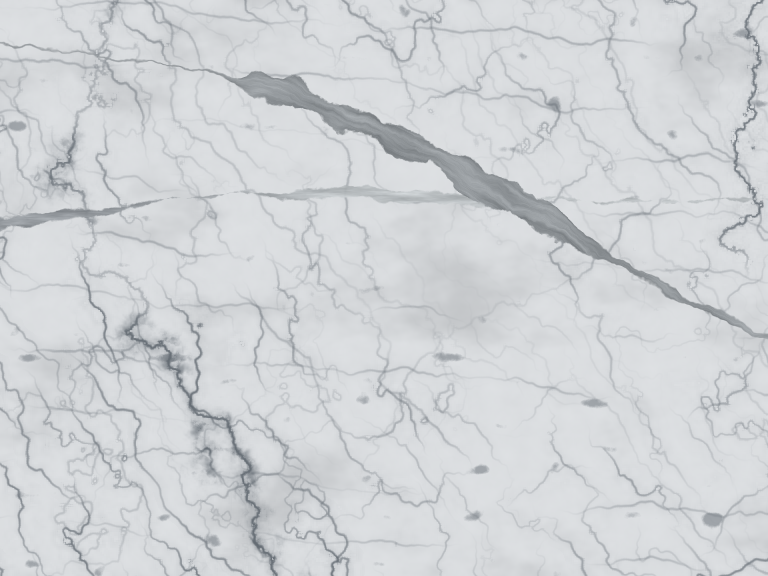
This texture is drawn by a Shadertoy shader. Its source:

```glsl
// White marble with jagged grey veins and two broad slate bands.

vec2 gradientAt(vec2 cell) {
    float a = 6.2832 * fract(sin(dot(cell, vec2(127.1, 311.7))) * 43758.5);
    return vec2(cos(a), sin(a));
}

float gradientNoise(vec2 p) {
    vec2 i = floor(p), f = p - i;
    vec2 u = f * f * f * (f * (f * 6.0 - 15.0) + 10.0);
    vec2 e = vec2(1, 0);
    float low = mix(dot(gradientAt(i), f), dot(gradientAt(i + e), f - e), u.x);
    float high = mix(dot(gradientAt(i + e.yx), f - e.yx), dot(gradientAt(i + 1.0), f - 1.0), u.x);
    return mix(low, high, u.y);
}

float fbm(vec2 p) {
    float sum = 0.0, amp = 0.5;
    for (int i = 0; i < 5; i++) {
        sum += amp * gradientNoise(p);
        p = mat2(1.6, 1.2, -1.2, 1.6) * p + 7.3;
        amp *= 0.55;
    }
    return sum;
}

// Ink of a thin line with a soft halo, d being the distance to its centre
float stroke(float d, float width) {
    float core = 1.0 - smoothstep(0.0, width + 1.0 / iResolution.y, d);
    return 0.8 * core + 0.17 * exp(-d * 130.0);
}

// Size of the slope of f, per canvas height
float slope(float f) {
    return max(length(vec2(dFdx(f), dFdy(f))) * iResolution.y, 0.3);
}

// Family of broken, crooked lines running at an angle
float veins(vec2 p, float angle, float gap, float bend, float seed) {
    vec2 along = vec2(cos(angle), sin(angle));
    vec2 q = vec2(dot(p, along), dot(p, vec2(-along.y, along.x)));
    float f = q.y + bend * fbm(p * 4.5 + seed);
    float id = floor(f / gap + 0.5);
    float d = abs(f - id * gap) / slope(f);
    float fade = smoothstep(-0.12, 0.38, gradientNoise(vec2(q.x * 4.0 + seed, id * 3.7 + 0.4)));
    return fade * stroke(d, mix(0.0008, 0.0024, fade));
}

// One crooked line at the zero of f
float singleVein(float f, float width) {
    return stroke(abs(f) / slope(f), width);
}

// Coverage of a broad band, from offset to its centre and half width
float band(float offset, float halfWidth) {
    float edge = 0.7 / iResolution.y + 0.0008;
    return smoothstep(-edge, edge, halfWidth - abs(offset));
}

void cover(inout float ink, float layer) {
    ink = 1.0 - (1.0 - ink) * (1.0 - clamp(layer, 0.0, 1.0));
}

void mainImage(out vec4 fragColor, in vec2 fragCoord) {
    vec2 p = fragCoord / iResolution.y;
    float rough = fbm(p * 9.0 + 31.0);
    float fine = fbm(p * 26.0 + 5.0);

    // Regions: busy lower left and top, calm middle
    vec2 m = (p - vec2(0.76, 0.46)) * vec2(3.6, 6.0);
    float calm = 1.0 - 0.85 * exp(-dot(m, m));
    float lowerLeft = smoothstep(1.25, 0.35, p.x * 0.65 + p.y);
    float top = smoothstep(0.84, 0.96, p.y) * smoothstep(0.85, 0.5, p.x);
    float right = smoothstep(0.8, 1.1, p.x);

    // Vein families
    float ink = 0.0;
    cover(ink, veins(p, -1.05, 0.085, 0.20, 3.0) * calm * (0.4 + 0.6 * lowerLeft));
    cover(ink, veins(p, -0.9, 0.048, 0.15, 17.0) * calm * (0.15 + 0.5 * max(lowerLeft, top)));
    cover(ink, veins(p, -0.07, 0.10, 0.07, 29.0) * 0.38);
    cover(ink, veins(p, 0.65, 0.17, 0.24, 41.0) * calm * 0.5);
    cover(ink, veins(p, 1.5, 0.16, 0.38, 53.0) * (0.25 + 0.45 * right));

    // Crumbled vein down the left, and a thin one down the right
    float pathX = 0.115 + 0.25 * max(p.y - 0.67, 0.0) + 0.58 * max(0.67 - p.y, 0.0);
    float fromPath = p.x - pathX + 0.17 * rough;
    float shown = smoothstep(-0.25, 0.15, gradientNoise(vec2(p.y * 6.0, 2.4)));
    cover(ink, singleVein(fromPath, 0.003) * (0.35 + 0.6 * shown));
    float crumble = exp(-fromPath * fromPath * 1400.0) * shown;
    cover(ink, crumble * (0.22 + 0.5 * smoothstep(0.0, 0.2, fine)));
    cover(ink, veins(p, -1.2, 0.022, 0.16, 67.0) * crumble);
    cover(ink, singleVein(p.x - 1.3 + 0.13 * rough, 0.0025) * smoothstep(0.5, 0.62, p.y) * 0.85);

    // Small dark specks
    float speck = gradientNoise(p * vec2(15, 25) + 11.0);
    cover(ink, 0.5 * smoothstep(0.46, 0.6, speck + 0.3 * fine));

    // Stone with faint clouds
    float cloud = fbm(p * vec2(3, 5) + 71.0);
    vec3 stone = vec3(0.862, 0.872, 0.882) - 0.09 * smoothstep(0.0, 0.4, cloud) + 0.02 * fine;
    vec3 color = mix(stone, vec3(0.39, 0.42, 0.45), ink);

    // Pale level band, darker at its left end
    float level = 0.615 + 0.05 * smoothstep(0.0, 0.45, p.x) - 0.012 * smoothstep(0.5, 0.9, p.x);
    float levelWidth = 0.001 + 0.009 * smoothstep(0.25, 0.12, p.x)
        + 0.009 * smoothstep(0.42, 0.56, p.x) * smoothstep(0.92, 0.78, p.x);
    float levelGrain = fbm(p * vec2(9, 75));
    vec3 levelColor = mix(vec3(0.55, 0.57, 0.59), vec3(0.72, 0.74, 0.75), smoothstep(0.15, 0.65, p.x));
    float levelCover = band(p.y - level + 0.02 * rough, levelWidth + 0.012 * fine);
    color = mix(color, levelColor + 0.3 * levelGrain, 0.9 * levelCover);

    // Broad slate band falling to the right, with streaks along it
    float run = p.x - 0.36, fall = max(run, 0.0);
    float centre = 0.875 - 0.15 * min(run, 0.0) - 0.44 * fall + 0.03 * sin(5.2 * fall);
    float offset = p.y - centre + 0.035 * rough;
    float slateWidth = 0.0012 + 0.022 * smoothstep(0.34, 0.5, p.x) * (1.0 - 0.72 * smoothstep(0.95, 1.06, p.x))
        * (1.0 - 0.4 * smoothstep(1.1, 1.33, p.x));
    float ragged = slateWidth * (1.0 + 0.9 * gradientNoise(p * 13.0) + 0.7 * fine);
    float streak = fbm(vec2(p.x * 8.0, offset * 80.0));
    float rim = smoothstep(0.5, 1.0, abs(offset) / max(ragged, 0.001));
    vec3 slate = vec3(0.565, 0.585, 0.60) + 0.24 * streak - 0.05 * rim;
    color = mix(color, slate, 0.95 * band(offset, ragged));

    fragColor = vec4(color, 1.0);
}
```
